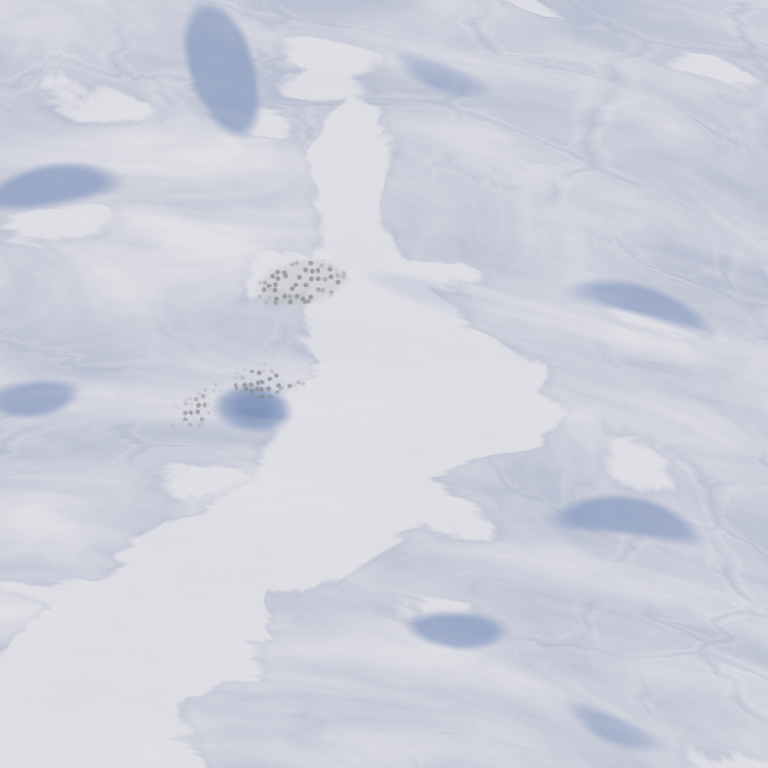
A Shadertoy shader for this texture:

```glsl
// Pale stained tissue: streaky fibres, a torn clear gap, blue elongated nuclei and grey granules.

vec2 hash2(vec2 p) {
    vec3 q = fract(p.xyx * vec3(0.1031, 0.1030, 0.0973));
    q += dot(q, q.yzx + 33.33);
    return fract((q.xx + q.yz) * q.zy);
}

// Layered, warped sines, roughly -0.8 to 0.8
float layers(vec2 p) {
    float sum = 0.0, amp = 0.5;
    for (int i = 0; i < 7; i++) {
        p = mat2(0.8, 0.6, -0.6, 0.8) * p * 1.65 + vec2(1.7, 4.1);
        p += 0.7 * sin(p.yx + vec2(0.0, 1.3));
        sum += amp * sin(p.x) * sin(p.y);
        amp *= 0.62;
    }
    return sum;
}

// Cellular noise: nearest distance, second distance, cell id
vec3 cells(vec2 p) {
    vec3 best = vec3(9.0, 9.0, 0.0);
    for (int j = -1; j <= 1; j++)
    for (int i = -1; i <= 1; i++) {
        vec2 cell = floor(p) + vec2(i, j);
        vec2 h = hash2(cell + 40.0);
        float d = length(cell + 0.15 + 0.7 * h - p);
        if (d < best.x) best = vec3(d, best.x, fract(h.x * 17.0 + h.y * 5.0));
        else best.y = min(best.y, d);
    }
    return best;
}

// Signed distance to the clear gap that runs from lower left to upper middle
float gapDistance(vec2 p) {
    float middle = 0.46 - 0.38 * smoothstep(0.5, 0.0, p.y) + 0.1 * exp(-pow((p.y - 0.48) / 0.1, 2.0));
    float halfWidth = mix(0.15, 0.035, smoothstep(0.5, 0.72, p.y)) - 0.12 * smoothstep(0.8, 0.95, p.y);
    return abs(p.x - middle) - halfWidth;
}

vec2 turn(vec2 p, float angle) {
    return vec2(cos(angle) * p.x + sin(angle) * p.y, cos(angle) * p.y - sin(angle) * p.x);
}

void mainImage(out vec4 fragColor, in vec2 fragCoord) {
    vec2 p = fragCoord / iResolution.y;

    // Fibres run level on the left and slope down to the right
    vec2 flow = vec2(p.x, p.y + 0.18 * p.x * p.x);
    float streaks = layers(flow * vec2(5.0, 17.0));
    float fine = layers(flow * vec2(28.0, 75.0) + 5.0);
    float broad = layers(flow * vec2(2.0, 5.0) + 9.0);
    float tone = 0.57 + 0.58 * streaks + 0.28 * broad + 0.09 * fine;

    // Thin membranes along cell borders, each with a light side
    vec2 bent = flow * vec2(5.0, 11.0) + 0.5 * vec2(broad, streaks);
    vec3 web = cells(bent);
    float border = web.y - web.x;
    float folded = smoothstep(-0.1, 0.4, broad + 0.5 * streaks);
    tone += folded * (0.25 * smoothstep(0.06, 0.0, border) - 0.2 * smoothstep(0.07, 0.0, abs(border - 0.13)));

    // Clear gap and small pockets, with a darker torn rim
    float gap = gapDistance(p) + 0.09 * layers(p * vec2(5.0, 9.0) + 2.0) + 0.006 * fine;
    float pocket = (web.x - 0.27 + 0.06 * fine) * 0.12 + step(web.z, 0.75);
    float opening = min(gap, pocket);
    tone += 0.16 * smoothstep(0.012, 0.0, abs(opening - 0.008));
    float clear = smoothstep(0.007, -0.007, opening);
    tone = mix(tone, 0.06 + 0.05 * streaks + 0.04 * fine, clear * 0.95);

    tone = clamp(tone, 0.0, 1.08);
    vec3 color = mix(vec3(0.882, 0.878, 0.902), vec3(0.742, 0.765, 0.828), tone);

    // Blue nuclei, kept out of the gap and lying along the fibres
    for (int i = 0; i < 12; i++) {
        float n = float(i);
        vec2 center = fract(vec2(0.29, 0.91) + n * vec2(0.7549, 0.5698));
        vec2 h = hash2(vec2(n, 7.0));
        float steep = i == 0 ? 1.0 : 0.0;
        float dense = i == 8 ? 1.0 : 0.0;
        float angle = mix(-0.4 * center.x + 0.4 * (h.x - 0.5), -1.25, steep);
        vec2 q = turn(p - center, angle);
        q.y += 4.0 * (h.y - 0.5) * q.x * q.x * (1.0 - steep) + 0.004 * streaks;
        vec2 radius = mix(vec2(0.05 + 0.045 * h.y, 0.013 + 0.012 * h.x), vec2(0.088, 0.042), steep);
        radius = mix(radius, vec2(0.048, 0.028), dense);
        float d = (length(q / radius) - 1.0) * radius.y;
        float stain = smoothstep(0.006, -0.007, d) * smoothstep(-0.03, 0.04, gapDistance(center) + 0.6 * dense);
        stain *= mix(0.6 + 0.35 * h.x, 0.9, max(steep, dense)) + 0.12 * streaks + 0.06 * fine;
        vec3 blue = mix(vec3(0.60, 0.66, 0.78), vec3(0.45, 0.54, 0.71), dense * smoothstep(0.0, -0.02, d));
        color = mix(color, blue, clamp(stain, 0.0, 1.0));
    }

    // Grey granules: one packed clump and a loose trail below it
    vec2 c = turn(p - vec2(0.39, 0.63), 0.25);
    float clump = smoothstep(1.1, 0.8, length(c / vec2(0.06, 0.03)) + 0.3 * streaks);
    vec2 t = turn(p - vec2(0.34, 0.5), 0.4);
    float trail = smoothstep(1.0, 0.5, length(t / vec2(0.17, 0.03))) * smoothstep(0.05, 0.3, layers(p * 22.0));
    vec3 grain = cells(p * 115.0);
    float dots = smoothstep(0.55, 0.15, grain.x) * smoothstep(0.25, 0.5, grain.z);
    color = mix(color, vec3(0.76, 0.76, 0.77), 0.45 * clump);
    color = mix(color, vec3(0.53, 0.54, 0.54), 0.75 * dots * max(clump, trail));

    fragColor = vec4(color, 1.0);
}
```
